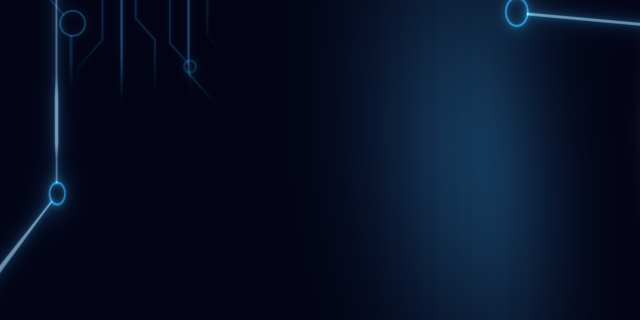
Reproduce this background procedurally as a WebGL 2 fragment shader.

```glsl
#version 300 es
precision highp float;

uniform vec2 u_resolution;
out vec4 outColor;

const vec3 NIGHT = vec3(0.009, 0.012, 0.082);
const vec3 HAZE = vec3(0.068, 0.200, 0.255);
const vec3 TEAL = vec3(0.10, 0.36, 0.47);
const vec3 CORE = vec3(0.42, 0.54, 0.58);

// Traces: start x, bend height, end x, end height
const int TRACE_COUNT = 6;
const vec4 TRACES[TRACE_COUNT] = vec4[](
    vec4(0.320, 0.875, 0.242, 0.710),
    vec4(0.380, 0.800, 0.380, 0.650),
    vec4(0.424, 0.943, 0.484, 0.670),
    vec4(0.531, 0.865, 0.594, 0.670),
    vec4(0.589, 0.771, 0.690, 0.650),
    vec4(0.648, 0.888, 0.711, 0.805));
const float STRENGTHS[TRACE_COUNT] = float[](0.26, 0.62, 0.28, 0.28, 0.60, 0.24);

float hash(float n) {
    return fract(sin(n * 127.1) * 43758.5453);
}

float noise(float x) {
    float cell = floor(x);
    float f = fract(x);
    return mix(hash(cell), hash(cell + 1.0), f * f * (3.0 - 2.0 * f));
}

float segment(vec2 p, vec2 a, vec2 b) {
    vec2 ab = b - a;
    float t = clamp(dot(p - a, ab) / dot(ab, ab), 0.0, 1.0);
    return length(p - a - ab * t);
}

float ellipse(vec2 p, vec2 center, vec2 radii) {
    return (length((p - center) / radii) - 1.0) * min(radii.x, radii.y);
}

float stroke(float d, float halfWidth, float aa) {
    return 1.0 - smoothstep(halfWidth - aa, halfWidth + aa, abs(d));
}

float halo(float d, float size) {
    return exp(-abs(d) / size);
}

float traceDistance(vec2 p, vec4 t) {
    float lowBend = t.y - 1.12 * abs(t.z - t.x);
    float d = segment(p, vec2(t.x, 1.1), t.xy);
    d = min(d, segment(p, t.xy, vec2(t.z, lowBend)));
    return min(d, segment(p, vec2(t.z, lowBend), vec2(t.z, min(t.w, lowBend - 0.001))));
}

// Soft tilted column of light, wider on its left side
float lightColumn(vec2 p) {
    float dx = p.x - (1.545 - 0.09 * p.y);
    float width = dx < 0.0 ? 0.235 : 0.165;
    float dy = (p.y - 0.51) / 0.66;
    float streak = 0.97 + 0.06 * noise(p.x * 45.0);
    return exp(-0.5 * dx * dx / (width * width) - dy * dy) * streak;
}

// Luminous line: bright core inside a teal halo
vec3 neon(float d, float halfWidth, float aa, float power) {
    vec3 glow = TEAL * (0.55 * halo(d, 0.012) + 0.16 * halo(d, 0.035));
    return power * (glow + (CORE - 0.55 * TEAL) * stroke(d, halfWidth, aa));
}

vec3 neonRing(vec2 p, vec2 center, vec2 radii, float aa) {
    float d = ellipse(p, center, radii);
    vec3 glow = TEAL * (0.42 * halo(d, 0.010) + 0.13 * halo(d, 0.030));
    return glow + TEAL * 0.75 * stroke(d, 0.0028, aa);
}

void main() {
    vec2 p = gl_FragCoord.xy / u_resolution.y;
    float right = u_resolution.x / u_resolution.y;
    float aa = 0.8 / u_resolution.y;

    // Background
    vec3 color = NIGHT + HAZE * lightColumn(p);
    color += vec3(0.035, 0.04, 0.04) * halo(right - p.x, 0.018)
        * exp(-pow((p.y - 0.6) / 0.25, 2.0));

    // Faint traces fading downwards
    for (int i = 0; i < TRACE_COUNT; i++) {
        vec4 t = TRACES[i];
        float d = traceDistance(p, t);
        float fade = smoothstep(t.w, t.w + 0.22, p.y);
        float line = stroke(d, 0.0035, aa) + 0.25 * halo(d, 0.008);
        color += TEAL * STRENGTHS[i] * fade * line;
    }
    float stub = segment(p, vec2(0.222, 0.885), vec2(0.222, 0.70));
    color += TEAL * 0.32 * smoothstep(0.70, 0.84, p.y) * stroke(stub, 0.005, aa);
    float branch = segment(p, vec2(0.15, 1.01), vec2(0.198, 0.955));
    color += TEAL * 0.3 * stroke(branch, 0.003, aa);

    // Dim nodes
    float node = ellipse(p, vec2(0.227, 0.927), vec2(0.039));
    color += TEAL * (0.50 * stroke(node, 0.003, aa) + 0.12 * halo(node, 0.012));
    float bead = ellipse(p, vec2(0.594, 0.792), vec2(0.018));
    color += TEAL * (0.28 * stroke(bead, 0.004, aa) + 0.12 * halo(bead, 0.012));

    // Vertical beam, strongest around its middle
    float beam = segment(p, vec2(0.176, 1.1), vec2(0.177, 0.43));
    float surge = smoothstep(0.50, 0.56, p.y) * (1.0 - smoothstep(0.68, 0.78, p.y));
    color += neon(beam, 0.0030 + 0.0025 * surge, aa, 0.68 + 0.32 * surge);

    // Diagonal beam, widening towards the edge
    float diagonal = segment(p, vec2(0.159, 0.367), vec2(-0.04, 0.107));
    color += neon(diagonal, mix(0.0075, 0.0025, clamp(p.x / 0.16, 0.0, 1.0)), aa, 0.95);

    // Upper right beam
    float arm = segment(p, vec2(1.651, 0.956), vec2(right + 0.1, 0.915));
    color += neon(arm, 0.0045, aa, 0.92);

    // Bright nodes
    color += neonRing(p, vec2(0.179, 0.395), vec2(0.024, 0.034), aa);
    color += neonRing(p, vec2(1.615, 0.963), vec2(0.034, 0.044), aa);

    outColor = vec4(color, 1.0);
}
```
